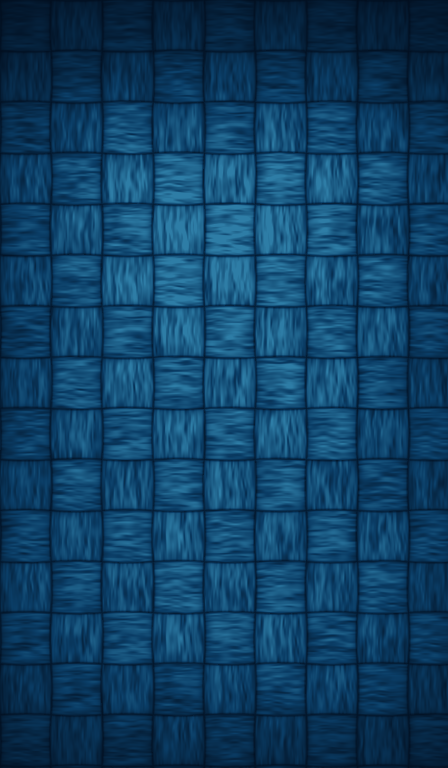
Reproduce this pattern procedurally as a Shadertoy shader.

```glsl
// Blue checkered basket weave of brushed fibre strands under a soft spotlight.

const float ROWS = 15.04;                      // cells down the canvas
const float BOW = 0.018;                       // outward bulge of strand edges
const float SEAM_WIDTH = 0.022;                // half width of the dark seams
const float SHADE_WIDTH = 0.075;               // soft shadow beside each seam
const vec2 FIBRE_COARSE = vec2(17.0, 2.6);     // noise cells across, along strand
const vec2 FIBRE_FINE = vec2(29.0, 5.0);
const float FIBRE_CONTRAST = 1.15;
const float CELL_VARIATION = 0.10;
const vec2 GLOW_CENTRE = vec2(0.5, 0.70);
const vec3 DEEP = vec3(0.004, 0.045, 0.105);
const vec3 MID = vec3(0.040, 0.240, 0.400);
const vec3 PALE = vec3(0.180, 0.490, 0.650);
const float PI = 3.14159;

float hash(vec2 p) {
    return fract(sin(dot(p, vec2(127.1, 311.7))) * 43758.5453);
}

float noise(vec2 p) {
    vec2 i = floor(p);
    vec2 f = fract(p);
    f = f * f * (3.0 - 2.0 * f);
    return mix(mix(hash(i), hash(i + vec2(1.0, 0.0)), f.x),
               mix(hash(i + vec2(0.0, 1.0)), hash(i + vec2(1.0, 1.0)), f.x), f.y);
}

// Streaks running along the second axis of p, with a slight wander
float fibres(vec2 p, float seed) {
    p.x += 0.05 * (noise(p * vec2(4.0, 3.0) + seed) - 0.5);
    float coarse = noise(p * FIBRE_COARSE + seed * 71.0);
    float fine = noise(p * FIBRE_FINE + seed * 37.0 + 19.0);
    return 0.55 * coarse + 0.45 * fine;
}

// Spotlight above the middle, fading to the sides, top and bottom
float lighting(vec2 uv) {
    float sides = 1.0 - 0.42 * pow(abs(2.0 * uv.x - 1.0), 2.6);
    float top = mix(1.0, 0.22, smoothstep(0.74, 1.04, uv.y));
    float bottom = mix(0.42, 1.0, smoothstep(-0.04, 0.22, uv.y));
    vec2 d = (uv - GLOW_CENTRE) / vec2(0.45, 0.20);
    return sides * top * bottom * (0.68 + 0.18 * exp(-dot(d, d)));
}

void mainImage(out vec4 fragColor, in vec2 fragCoord) {
    vec2 uv = fragCoord / iResolution.xy;

    // Grid counted from the top left, edges bowed alternately in and out
    vec2 g = vec2(fragCoord.x, iResolution.y - fragCoord.y) * ROWS / iResolution.y;
    vec2 s = sin(PI * g);
    vec2 c = cos(PI * g);
    g += BOW * vec2(-c.x * s.y, s.x * c.y);
    vec2 cell = floor(g);
    vec2 f = fract(g);
    bool upright = mod(cell.x + cell.y, 2.0) > 0.5;
    vec2 strand = upright ? f : f.yx;          // x across, y along
    float seed = hash(cell + 3.0);

    // Fibre tone with a small shift per cell
    float streak = fibres(strand, seed);
    float tone = lighting(uv) * (1.0 + FIBRE_CONTRAST * (streak - 0.5));
    tone *= 1.0 + CELL_VARIATION * (seed - 0.5);

    // Ragged soft shadow at the borders, then the thin seam
    vec2 edge = min(f, 1.0 - f);
    vec2 shade = exp(-edge / (SHADE_WIDTH * vec2(1.0, 0.6) * (0.6 + 0.8 * streak)));
    tone *= (1.0 - 0.42 * shade.x) * (1.0 - 0.32 * shade.y);
    float nearest = min(edge.x, edge.y);
    float blur = ROWS / iResolution.y;
    tone *= mix(0.55, 1.0, smoothstep(0.0, SEAM_WIDTH + blur, nearest));

    // Tone to colour
    vec3 col = mix(DEEP, MID, clamp(tone * 2.0, 0.0, 1.0));
    col = mix(col, PALE, clamp(tone * 2.0 - 1.0, 0.0, 1.0));
    fragColor = vec4(col, 1.0);
}
```
